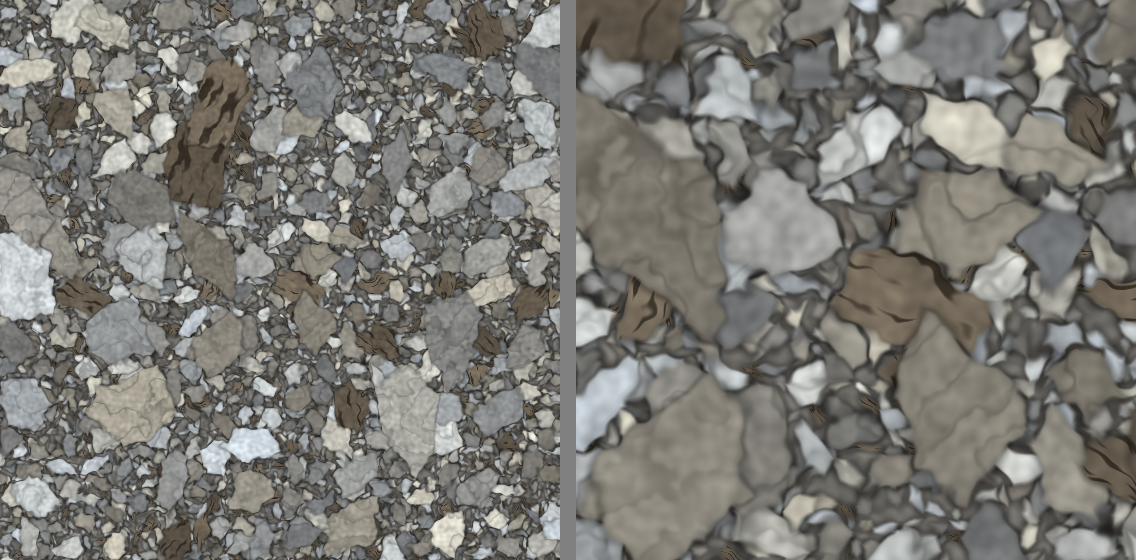
Left: the whole. Right: its middle third, enlarged.
Reproduce this texture procedurally as a WebGL 1 fragment shader.

```glsl
precision highp float;
uniform vec2 u_resolution;

const vec3 MATRIX_COLOR = vec3(0.445, 0.435, 0.415);
const vec3 DARK_STONE = vec3(0.46, 0.455, 0.44);
const vec3 PALE_STONE = vec3(0.85, 0.86, 0.84);
const vec3 BROWN_STONE = vec3(0.38, 0.345, 0.295);
const vec3 SEAM_COLOR = vec3(0.17, 0.145, 0.115);
const vec3 TINT_RANGE = vec3(0.07, 0.0, -0.12);
const float FINEST_CELLS = 72.0;
const float LAYER_RATIO = 0.55;
const float FINE_FILL = 0.95;
const float COARSE_FILL = 0.42;
const float BROWN_SHARE = 0.11;
const float MIN_RADIUS = 0.24;
const float MAX_RADIUS = 0.44;
const float MAX_STRETCH = 1.6;
const float EDGE_SOFTNESS = 0.0018;
const float RIM_WIDTH = 0.006;
const float RIM_DARKNESS = 0.27;
const float WARP = 0.009;
const float TAU = 6.2831853;

vec4 hash4(vec3 p) {
  vec4 h = fract((p.xyzx + 7.0) * vec4(0.1031, 0.1030, 0.0973, 0.1099));
  h += dot(h, h.wzxy + 33.33);
  return fract((h.xxyz + h.yzzw) * h.zywx);
}

float cornerGradient(vec2 corner, vec2 offset) {
  return dot(hash4(vec3(corner, 91.0)).xy * 2.0 - 1.0, offset);
}

float gradientNoise(vec2 p) {
  vec2 i = floor(p), f = fract(p);
  vec2 u = f * f * f * (f * (f * 6.0 - 15.0) + 10.0);
  vec2 e = vec2(1.0, 0.0);
  float low = mix(cornerGradient(i, f), cornerGradient(i + e, f - e), u.x);
  float high = mix(cornerGradient(i + e.yx, f - e.yx), cornerGradient(i + 1.0, f - 1.0), u.x);
  return mix(low, high, u.y) * 1.4;
}

mat2 rotation(float angle) {
  float c = cos(angle), s = sin(angle);
  return mat2(c, s, -s, c);
}

// Irregular convex polygon cut by six random facets
float stoneDistance(vec2 q, float radius, float seed) {
  float d = -1.0;
  for (int k = 0; k < 6; k++) {
    float facet = float(k);
    float jitter = fract(seed * (facet + 3.0) * 7.31);
    float angle = (facet + 0.7 * jitter) * TAU / 6.0;
    float reach = radius * (0.72 + 0.45 * fract(jitter * 13.7));
    d = max(d, dot(q, vec2(cos(angle), sin(angle))) - reach);
  }
  return d;
}

// One size class of stones, laid over the ground colour
vec3 layStones(vec3 ground, vec2 p, float cells, float fill, float layer, float mottle, float crack) {
  vec2 cell = floor(p * cells);
  float softness = max(EDGE_SOFTNESS, 0.7 / u_resolution.y);
  for (int y = -1; y <= 1; y++) {
    for (int x = -1; x <= 1; x++) {
      vec2 id = cell + vec2(float(x), float(y));
      vec4 place = hash4(vec3(id, layer * 5.0));
      if (place.w > fill) continue;
      vec4 look = hash4(vec3(id, layer * 5.0 + 2.0));

      float stretch = mix(1.0, MAX_STRETCH, look.z);
      float radius = mix(MIN_RADIUS, MAX_RADIUS, place.z);
      vec2 q = rotation(look.w * TAU) * (p * cells - id - mix(vec2(0.2), vec2(0.8), place.xy));
      q *= vec2(1.0 / stretch, sqrt(stretch));
      float d = stoneDistance(q, radius, look.z + place.x) / cells;
      if (d > RIM_WIDTH) continue;

      // Stone body: grey shades with a cool or warm tint
      float shade = pow(fract(look.x * 9.0), 1.3);
      vec3 stone = mix(DARK_STONE, PALE_STONE, shade);
      stone *= 1.0 + (look.y - 0.5) * TINT_RANGE;
      stone *= 1.0 - 0.2 * crack * fract(look.y * 7.0);

      // Weathered brown stones carry dark seams
      if (look.x < BROWN_SHARE) {
        float streak = gradientNoise(q * vec2(3.0, 10.0) + id * 3.7);
        float seam = smoothstep(0.12, 0.42, streak);
        stone = mix(BROWN_STONE * (0.9 + 0.4 * shade), SEAM_COLOR, 0.85 * seam);
      }
      stone *= 1.0 + mottle;
      stone *= 1.0 - 0.1 * smoothstep(-0.005, 0.0, d);

      ground *= 1.0 - RIM_DARKNESS * (1.0 - smoothstep(0.0, RIM_WIDTH, d));
      ground = mix(ground, stone, 1.0 - smoothstep(-softness, softness, d));
    }
  }
  return ground;
}

void main() {
  vec2 p = gl_FragCoord.xy / u_resolution.y;

  // Ragged outlines and shared surface detail
  vec2 ragged = vec2(gradientNoise(p * 34.0), gradientNoise(p * 34.0 + 57.0));
  ragged += 0.45 * vec2(gradientNoise(p * 85.0 + 13.0), gradientNoise(p * 85.0 + 71.0));
  float coarse = gradientNoise(p * 38.0 + 5.0);
  float fine = gradientNoise(p * 115.0 + 29.0);
  float mottle = 0.14 * coarse + 0.15 * fine;
  float crack = 1.0 - smoothstep(0.0, 0.12, abs(gradientNoise(p * 26.0 + 43.0) + 0.15 * fine));

  vec3 color = MATRIX_COLOR * (1.0 + 0.2 * coarse + 0.25 * fine);
  vec2 warped = p + WARP * ragged;
  float cells = FINEST_CELLS;
  for (int i = 0; i < 5; i++) {
    float layer = float(i);
    float fill = mix(FINE_FILL, COARSE_FILL, layer / 4.0);
    color = layStones(color, warped, cells, fill, layer, mottle, crack);
    cells *= LAYER_RATIO;
  }
  gl_FragColor = vec4(clamp(color, 0.0, 1.0), 1.0);
}
```
